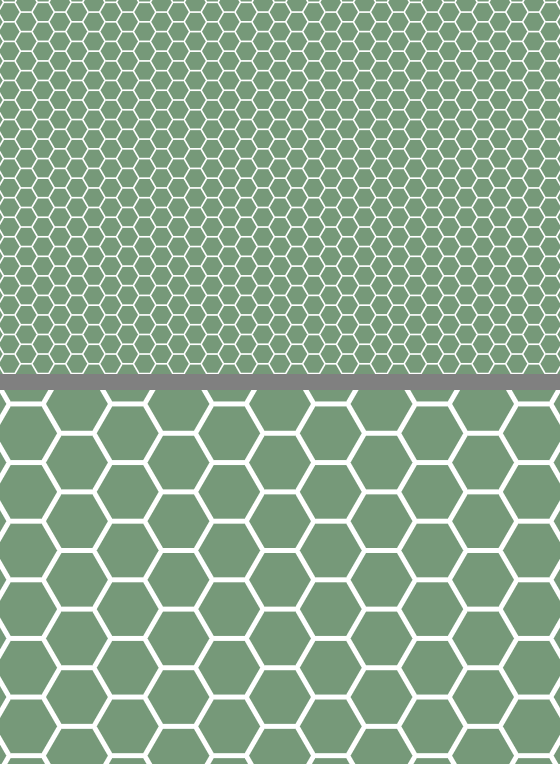
Top, the full canvas; bottom, a detail of the centre.
Write a Shadertoy shader that draws this pattern.

```glsl
const float ROWS = 19.14;                       // hexagons per canvas height
const float LINE_WIDTH = 0.085;                 // grout width, in row pitches
const vec2 GRID_CENTER = vec2(0.0, -0.0025);    // offset from canvas middle, in heights
const vec3 TILE_COLOR = vec3(0.463, 0.600, 0.475);
const vec3 LINE_COLOR = vec3(1.0);
const vec2 LATTICE = vec2(1.7320508, 1.0);      // period of flat-topped hexagons

// Offset from the nearest point of a rectangular lattice
vec2 latticeOffset(vec2 p) {
    return p - LATTICE * floor(p / LATTICE + 0.5);
}

// Position relative to the centre of the enclosing hexagon
vec2 hexLocal(vec2 p) {
    vec2 a = latticeOffset(p);
    vec2 b = latticeOffset(p - 0.5 * LATTICE);
    return dot(a, a) < dot(b, b) ? a : b;
}

// Distance to the border of a flat-topped hexagon of unit height
float hexEdgeDistance(vec2 local) {
    vec2 q = abs(local);
    return 0.5 - max(q.y, dot(q, vec2(0.8660254, 0.5)));
}

void mainImage(out vec4 fragColor, in vec2 fragCoord) {
    vec2 uv = (fragCoord - 0.5 * iResolution.xy) / iResolution.y;
    vec2 p = (uv - GRID_CENTER) * ROWS;
    float pixel = ROWS / iResolution.y;

    // Antialiased tile inside its half of the grout line
    float inside = hexEdgeDistance(hexLocal(p)) - 0.5 * LINE_WIDTH;
    float tile = clamp(inside / pixel + 0.5, 0.0, 1.0);

    fragColor = vec4(mix(LINE_COLOR, TILE_COLOR, tile), 1.0);
}
```
